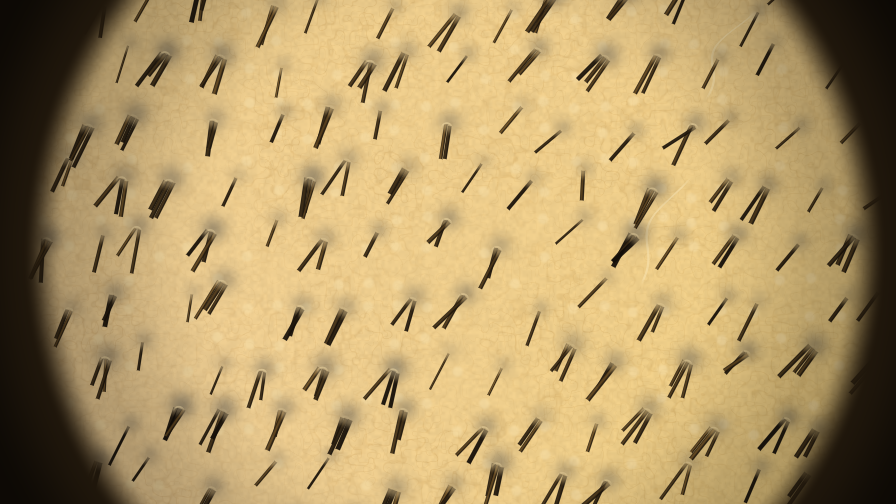
Give the GLSL for this texture, as a WebGL 1 fragment shader.

```glsl
precision highp float;
// Close view of short cut hairs on pale skin, seen through a round lens.
// Staggered jittered cells each hold a follicle with one to three slanted
// hairs; layered noise makes the skin, a radial falloff makes the lens rim.
uniform vec2 u_resolution;

#define CELL 0.118
#define HAIR_LENGTH 0.074
#define HAIR_HALF_WIDTH 0.0041
#define HAIR_SLANT 0.47
#define FAN 0.50
#define SHADOW 0.50
#define SKIN_GRAIN 62.0
#define LENS_CENTER vec2(0.902, 0.50)
#define LENS_RADIUS 0.828

const vec3 SKIN = vec3(0.915, 0.79, 0.54);
const vec3 SKIN_LINE = vec3(0.79, 0.63, 0.36);
const vec3 SKIN_PALE = vec3(0.95, 0.86, 0.65);
const vec3 SHADOW_GREY = vec3(0.38, 0.36, 0.32);
const vec3 HAIR_BLACK = vec3(0.07, 0.05, 0.03);
const vec3 HAIR_BROWN = vec3(0.40, 0.29, 0.13);
const vec3 RIM = vec3(0.125, 0.09, 0.045);

vec2 hash2(vec2 p) {
  vec3 q = fract(p.xyx * vec3(0.1031, 0.1030, 0.0973));
  q += dot(q, q.yzx + 33.33);
  return fract((q.xx + q.yz) * q.zy);
}

float noise(vec2 p) {
  vec2 i = floor(p), f = fract(p);
  f = f * f * (3.0 - 2.0 * f);
  float low = mix(hash2(i).x, hash2(i + vec2(1.0, 0.0)).x, f.x);
  float high = mix(hash2(i + vec2(0.0, 1.0)).x, hash2(i + 1.0).x, f.x);
  return mix(low, high, f.y);
}

// Mottled skin: fine creases, soft patches and a few pale bumps
vec3 skin(vec2 p) {
  vec2 warp = 0.012 * vec2(noise(p * 40.0), noise(p * 40.0 + 17.0));
  float crease = abs(noise((p + warp) * SKIN_GRAIN) - 0.5);
  float fine = abs(noise((p - warp) * SKIN_GRAIN * 1.7 + 9.0) - 0.5);
  float patches = noise(p * 9.0 + 4.0);
  float lines = 0.6 * smoothstep(0.12, 0.0, crease) + 0.4 * smoothstep(0.14, 0.0, fine);
  vec3 color = mix(SKIN, SKIN_LINE, lines * (0.14 + 0.28 * patches));
  color *= 0.975 + 0.05 * noise(p * 150.0);
  color.b += 0.05 * (0.9 - p.x) * (1.1 - p.y);

  vec2 cell = floor(p * 17.0);
  vec2 h = hash2(cell + 71.0);
  float bump = length(fract(p * 17.0) - 0.3 - 0.4 * h);
  color = mix(color, SKIN_PALE, 0.5 * step(h.x, 0.35) * smoothstep(0.24, 0.10, bump));
  return color;
}

// Thin pale fibre bending along a vertical span
float fibre(vec2 p, vec2 foot, float height, float lean) {
  float t = (p.y - foot.y) / height;
  float x = foot.x + lean * t * t + 0.012 * sin(t * 8.0);
  float ends = smoothstep(0.0, 0.1, t) * smoothstep(1.0, 0.9, t);
  return ends * smoothstep(0.0035, 0.001, abs(p.x - x));
}

// One straight cut hair, u along it from the root, v across it
vec3 drawHair(vec3 color, vec2 p, vec2 root, float angle, vec2 size, float tone, float px) {
  vec2 along = -vec2(sin(angle), cos(angle));
  vec2 q = p - root;
  float u = dot(q, along);
  float v = dot(q, vec2(-along.y, along.x));
  vec2 d = abs(vec2(u - 0.5 * size.x, v)) - vec2(0.5 * size.x, size.y);
  float cover = smoothstep(0.7 * px, -0.7 * px, max(d.x, d.y));
  cover *= mix(0.4, 1.0, smoothstep(0.0, 0.022, u));
  float gloss = smoothstep(0.85, 0.1, abs(v / size.y + 0.2));
  vec3 ink = mix(HAIR_BLACK, HAIR_BROWN, tone * (0.25 + 0.75 * gloss));
  return mix(color, ink, cover * 0.95);
}

// Follicle: blurred root shadow, its hairs, then a pale arc of skin
vec3 drawFollicle(vec3 color, vec2 p, vec2 id, vec2 root, float px) {
  vec2 pick = hash2(id + 31.0), look = hash2(id + 57.0);
  float count = 1.0 + step(0.36, pick.x) + step(0.72, pick.x);
  float slant = HAIR_SLANT + 0.22 * (root.x - 0.9) + 0.26 * (pick.y - 0.5);
  vec2 side = vec2(cos(slant), -sin(slant));
  vec2 q = p - root;
  vec2 s = q - vec2(0.004, 0.006);
  float spread = 0.00022 + 0.00016 * count;
  float strength = SHADOW * (0.3 + 0.25 * count) * (0.6 + 0.5 * look.x);
  color = mix(color, SHADOW_GREY, min(0.75, strength) * exp(-dot(s, s) / spread));

  for (int k = 0; k < 3; k++) {
    float n = float(k);
    if (n >= count) break;
    vec2 a = hash2(id * 3.0 + 11.0 * n + 5.0);
    vec2 b = hash2(id * 5.0 + 23.0 * n + 91.0);
    float shift = (n - 0.5 * (count - 1.0)) * 0.0085;
    float fan = FAN * (a.x - 0.5) * (0.4 + 1.1 * look.y);
    vec2 size = vec2(HAIR_LENGTH * (0.72 + 0.48 * a.y),
                     HAIR_HALF_WIDTH * (0.5 + 0.25 * min(count - 1.0, 1.0) + 0.45 * b.x));
    float tone = clamp(0.2 + 0.95 * b.y - 0.25 * look.x, 0.0, 1.0);
    color = drawHair(color, p, root + side * shift, slant + fan, size, tone, px);
  }

  float ring = abs(length(q + vec2(0.002, 0.006)) - 0.010);
  float arc = smoothstep(0.0028, 0.0006, ring) * smoothstep(-0.008, 0.004, q.y);
  return mix(color, SKIN_PALE, 0.5 * arc * step(1.5, count) * look.y);
}

void main() {
  float px = 1.0 / u_resolution.y;
  vec2 p = gl_FragCoord.xy * px;
  vec3 color = skin(p);
  float fibres = fibre(p, vec2(1.27, 0.43), 0.22, 0.09) + fibre(p, vec2(1.40, 0.80), 0.18, 0.09);
  color = mix(color, SKIN_PALE, 0.7 * min(fibres, 1.0));

  // Staggered follicle cells around this point
  for (int j = -1; j <= 1; j++) {
    float row = floor(p.y / CELL) + float(j);
    float stagger = 0.5 * mod(row, 2.0);
    for (int i = -1; i <= 1; i++) {
      vec2 id = vec2(floor(p.x / CELL - stagger) + float(i), row);
      vec2 root = (id + vec2(stagger, 0.0) + 0.2 + 0.6 * hash2(id + 13.0)) * CELL;
      color = drawFollicle(color, p, id + 40.0, root, px);
    }
  }

  // Lens falloff and dark rim
  float r = length(p - LENS_CENTER) / LENS_RADIUS;
  color *= 1.02 - 0.27 * smoothstep(0.55, 0.98, r);
  vec3 rim = RIM * mix(1.0, 0.4, smoothstep(1.0, 1.22, r));
  color = mix(color, rim, smoothstep(0.935, 1.035, r));
  gl_FragColor = vec4(color, 1.0);
}
```
